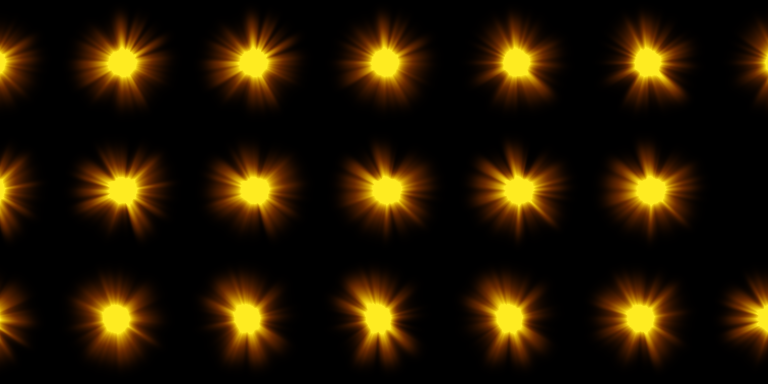
A WebGL 1 fragment shader for this pattern:

```glsl
precision highp float;

uniform vec2 u_resolution;

#define ROWS 3.0
#define PITCH 0.3415
#define GLOW_RADIUS 0.074
#define CORE_RADIUS 0.034
#define CORE_GAIN 0.6
#define RAY_CONTRAST 0.95
#define ROW_DRIFT 1.7
#define COLUMN_DRIFT 0.3

const float TAU = 6.2831853;

float hash(vec2 p) {
  vec3 q = fract(vec3(p.xyx) * 0.1031);
  q += dot(q, q.yzx + 33.33);
  return fract((q.x + q.y) * q.z);
}

// Value noise around the circle, changing slowly with drift
float angularNoise(float turn, float count, float drift, float seed) {
  float a = turn * count;
  float cell = floor(a);
  float layer = floor(drift);
  vec2 f = vec2(a - cell, drift - layer);
  f = f * f * (3.0 - 2.0 * f);
  float here = mod(cell, count) + seed;
  float next = mod(cell + 1.0, count) + seed;
  float low = mix(hash(vec2(here, layer)), hash(vec2(next, layer)), f.x);
  float high = mix(hash(vec2(here, layer + 1.0)), hash(vec2(next, layer + 1.0)), f.x);
  return mix(low, high, f.y);
}

// Broad beams, medium rays and fine streaks, centred on zero
float rayField(float turn, float drift) {
  float beams = angularNoise(turn, 13.0, drift, 17.0);
  float rays = angularNoise(turn, 29.0, drift, 71.0);
  float streaks = angularNoise(turn, 61.0, drift, 143.0);
  return 0.35 * beams + 0.45 * rays + 0.2 * streaks - 0.5;
}

float starHeat(vec2 p, float drift) {
  float r = length(p);
  float turn = atan(p.y, p.x + 1e-5) / TAU + 0.5;
  float rays = rayField(turn, drift) * RAY_CONTRAST;
  float spread = smoothstep(0.012, 0.065, r);

  // Rays alter both the reach and the strength of the halo
  float reach = 1.0 + rays * spread;
  float d = r / (GLOW_RADIUS * reach);
  float halo = exp(-d * d) * (1.0 + 0.8 * rays * spread);
  float c = r / CORE_RADIUS;
  float core = CORE_GAIN * exp(-c * c);
  float fade = 1.0 - smoothstep(0.10, 0.168, r);
  return clamp((halo + core) * fade, 0.0, 1.0);
}

// Black through amber to yellow
vec3 fireColor(float heat) {
  float greenRatio = mix(0.38, 0.92, clamp((heat - 0.4) / 0.6, 0.0, 1.0));
  return vec3(0.995 * heat, heat * greenRatio, 0.13 * pow(heat, 10.0));
}

void main() {
  vec2 p = gl_FragCoord.xy / u_resolution.y;
  p.x -= 0.5 * u_resolution.x / u_resolution.y;

  // Each row has its own slight shift and pitch
  float row = floor(p.y * ROWS);
  float middle = 1.0 - min(abs(row - 1.0), 1.0);
  float shift = -0.014 + 0.0085 * row + 0.0145 * middle;
  float pitch = PITCH + 0.0025 * middle;
  float x = p.x - shift;
  float column = floor(x / pitch + 0.5);
  vec2 local = vec2(x - column * pitch, p.y - (row + 0.51) / ROWS);

  // The middle row ends one star early
  float present = 1.0 - middle * step(2.5, column);
  float drift = 20.0 + row * ROW_DRIFT + column * COLUMN_DRIFT;
  float heat = starHeat(local, drift) * present;

  gl_FragColor = vec4(fireColor(heat), 1.0);
}
```
